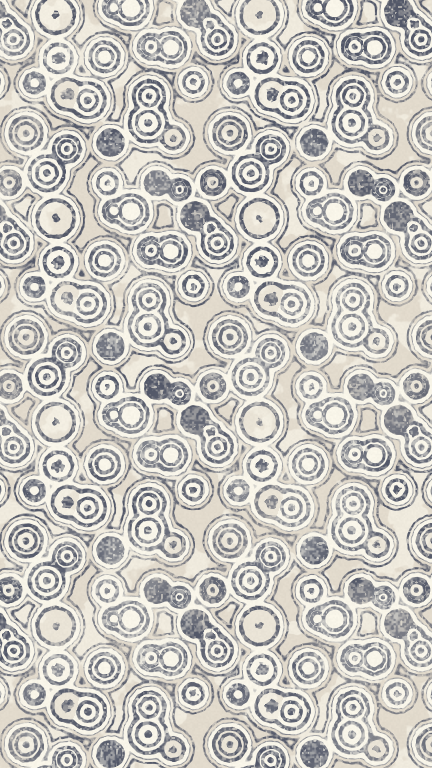
Reproduce this pattern procedurally as a Shadertoy shader.

```glsl
// Worn ink print of merging ringed circles on cream paper with beige stains.
// Circles sit on a jittered grid that wraps in a square tile; their softly merged
// distance field gives the shared outlines, and each nearest circle its own rings.

#define TILES_ACROSS 2.12
#define CELLS 5.0
#define JITTER 0.76
#define MERGE 110.0
#define RADIUS_MIN 0.052
#define RADIUS_MAX 0.106
#define LINE 0.019
#define WEAR 0.42
#define PAPER vec3(0.975, 0.962, 0.915)
#define STAIN vec3(0.885, 0.855, 0.800)
#define INK vec3(0.325, 0.345, 0.410)

vec3 hash3(vec2 p) {
    vec3 q = fract(p.xyx * vec3(0.1031, 0.1030, 0.0973));
    q += dot(q, q.yxz + 33.33);
    return fract((q.xxy + q.yzz) * q.zyx);
}

float noise(vec2 p) {
    vec2 i = floor(p), f = fract(p);
    f = f * f * (3.0 - 2.0 * f);
    float low = mix(hash3(i).x, hash3(i + vec2(1, 0)).x, f.x);
    float high = mix(hash3(i + vec2(0, 1)).x, hash3(i + vec2(1, 1)).x, f.x);
    return mix(low, high, f.y);
}

float fbm(vec2 p) {
    float sum = 0.0, gain = 0.55;
    for (int i = 0; i < 4; i++) {
        sum += gain * noise(p);
        p = p * 2.03 + 17.3;
        gain *= 0.5;
    }
    return sum;
}

// Antialiased coverage of the region where d is negative
float fill(float d, float px) {
    return clamp(0.5 - d / px, 0.0, 1.0);
}

float stroke(float d, float width, float px) {
    return fill(abs(d) - 0.5 * width, px);
}

// Returns the merged distance; outputs the nearest circle's offset, radius and traits
float circles(vec2 p, out vec2 offset, out float radius, out vec3 traits) {
    vec2 home = floor(p * CELLS);
    float nearest = 1e3, sum = 0.0;
    offset = vec2(0.0);
    radius = RADIUS_MIN;
    traits = vec3(0.0);
    for (int y = -2; y <= 2; y++)
    for (int x = -2; x <= 2; x++) {
        vec2 cell = home + vec2(x, y);
        vec2 wrapped = mod(cell, CELLS);
        vec3 place = hash3(wrapped + 7.0);
        vec3 style = hash3(wrapped + 41.0);
        vec2 center = (cell + 0.5 + JITTER * (place.xy - 0.5)) / CELLS;
        float r = mix(RADIUS_MIN, RADIUS_MAX, place.z);
        float d = length(p - center) - r;
        sum += exp(-MERGE * d);
        if (d < nearest) {
            nearest = d;
            offset = p - center;
            radius = r;
            traits = style;
        }
    }
    return -log(max(sum, 1e-30)) / MERGE;
}

void mainImage(out vec4 fragColor, in vec2 fragCoord) {
    vec2 p = fragCoord / iResolution.x * TILES_ACROSS;
    float px = TILES_ACROSS / iResolution.x;

    // Slightly rough printed edges
    vec2 rough = vec2(noise(p * 55.0), noise(p * 55.0 + 90.0)) - 0.5;
    vec2 offset;
    float radius;
    vec3 traits;
    float d = circles(p + rough * 0.006, offset, radius, traits);
    float l = length(offset);

    // Shared outlines: bold rim, thin echo, and a line around the gaps
    float ink = stroke(d + 0.5 * LINE, LINE, px);
    ink = max(ink, 0.75 * stroke(d - 0.021, 0.005, px));
    ink = max(ink, stroke(d - 0.040, 0.010, px));

    // Centers: solid discs, targets, or ragged dots on open paper
    float inside = fill(d, px);
    float ragged = 0.016 * (noise(p * 75.0 + 5.0) - 0.5);
    float core;
    if (traits.x < 0.12) {
        core = fill(l - min(radius - 0.004, 0.062), px);
    } else if (traits.x < 0.72) {
        float ring = radius * mix(0.50, 0.60, traits.y);
        core = stroke(l - ring, LINE * 0.9, px);
        core = max(core, fill(l - radius * 0.20, px) * step(0.3, traits.z));
    } else {
        core = fill(l - mix(0.008, 0.034, traits.y) - ragged, px);
    }
    ink = max(ink, core * inside);

    // Stained paper in the gaps and under some circles
    float cloud = smoothstep(0.43, 0.50, fbm(p * 7.0 + 3.0));
    float tinted = mix(fill(0.022 - d, px), 0.65 * step(0.72, traits.z), inside);
    vec3 color = mix(PAPER, STAIN, tinted * mix(0.40, 1.0, cloud));
    color *= 1.0 + 0.025 * (noise(p * 130.0) - 0.5);

    // Wear follows the canvas, so repeats fade differently
    float grain = 0.6 * noise(p * 95.0 + 11.0) + 0.4 * noise(p * 38.0);
    float faded = fbm(p * 3.1 + 20.0);
    float loss = WEAR * smoothstep(0.32, 0.78, grain) + 0.30 * smoothstep(0.35, 0.75, faded);
    float chips = smoothstep(0.76, 0.88, noise(p * 68.0 + 60.0));
    ink *= (1.0 - loss) * (1.0 - 0.6 * chips);

    fragColor = vec4(mix(color, INK, ink), 1.0);
}
```
